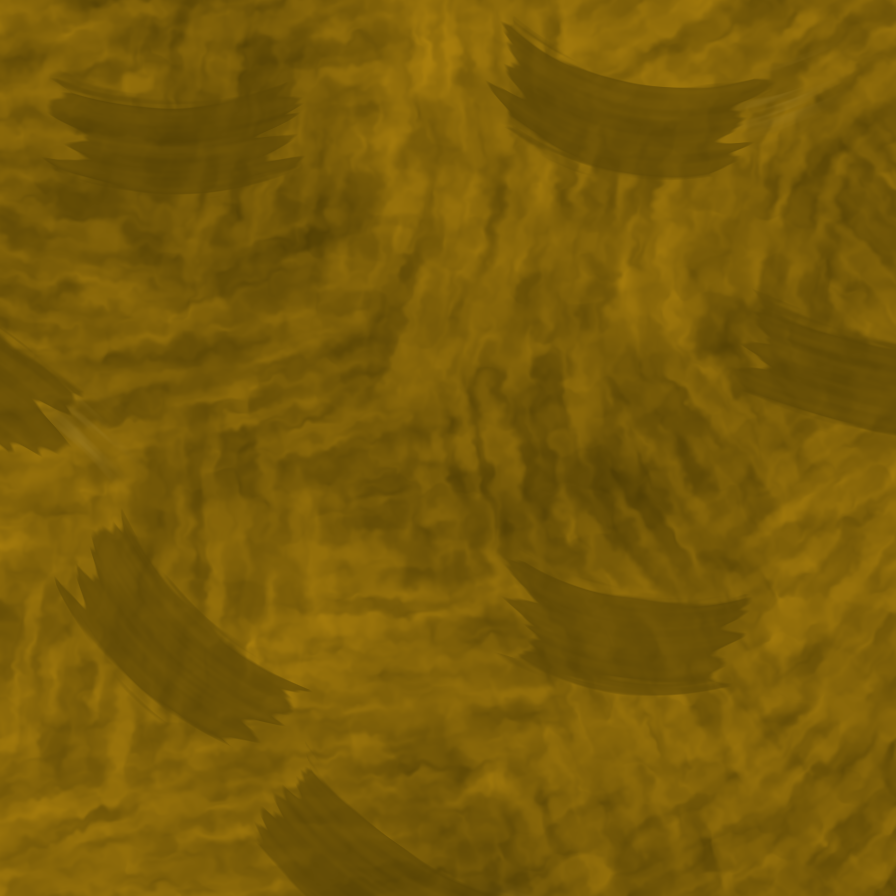
Give the GLSL for this texture, as a three.js fragment shader.

```glsl
// Ochre paint ground: soft cellular dabs and patches of dry brushing, each patch
// with its own direction, under a loose brick layout of curved dark strokes
// whose ends and sides break up into single bristles.
varying vec2 vUv;

float hash(vec2 p) {
  vec3 q = fract(vec3(p.xyx) * 0.1031);
  q += dot(q, q.yzx + 33.33);
  return fract((q.x + q.y) * q.z);
}

vec2 hash2(vec2 p) {
  return vec2(hash(p + 17.3), hash(p + 71.9));
}

mat2 rotation(float angle) {
  float c = cos(angle), s = sin(angle);
  return mat2(c, -s, s, c);
}

float valueNoise(vec2 p) {
  vec2 cell = floor(p), f = fract(p);
  f = f * f * (3.0 - 2.0 * f);
  return mix(mix(hash(cell), hash(cell + vec2(1, 0)), f.x),
             mix(hash(cell + vec2(0, 1)), hash(cell + vec2(1, 1)), f.x), f.y);
}

// Cellular noise with soft borders: nearly flat dabs of random tone, about zero
float dabs(vec2 p) {
  vec2 cell = floor(p);
  float sum = 0.0, total = 0.0001;
  for (int j = -1; j <= 1; j++) {
    for (int i = -1; i <= 1; i++) {
      vec2 id = cell + vec2(i, j);
      vec2 d = id + hash2(id) - p;
      float w = exp(-9.0 * dot(d, d));
      sum += w * (hash(id + 5.1) - 0.5);
      total += w;
    }
  }
  return sum / total;
}

// Dry brushing: every cell of a coarse grid streaks the paint its own way
float brushing(vec2 p) {
  vec2 cell = floor(p * 4.5);
  float sum = 0.0, power = 0.0001;
  for (int j = -1; j <= 1; j++) {
    for (int i = -1; i <= 1; i++) {
      vec2 id = cell + vec2(i, j);
      vec2 d = id + hash2(id + 3.0) - p * 4.5;
      float w = exp(-4.0 * dot(d, d));
      // Left side mostly level or upright, right side mostly slanted
      float angle = 1.571 * floor(hash(id + 9.0) * 1.6) + 0.5 * (hash(id + 2.0) - 0.5);
      angle += 0.85 * smoothstep(0.55, 0.8, id.x / 4.5) * sign(hash(id + 6.0) - 0.45);
      vec2 q = rotation(angle) * p + hash2(id) * 7.0;
      q.y += 0.006 * sin(q.x * 13.0);
      float streak = 0.65 * smoothstep(0.2, 0.8, valueNoise(q * vec2(13.0, 62.0)))
                   + 0.35 * valueNoise(q * vec2(25.0, 135.0));
      sum += w * (streak - 0.5);
      power += w * w;
    }
  }
  return sum / sqrt(power);
}

// One curved stroke: x is its cover, y its bristle tone, z the pale scuff past its end
vec3 brushStroke(vec2 p, vec2 id) {
  float size = hash(id + 4.0);
  float halfLength = mix(0.1, 0.16, size);
  vec2 q = rotation(mix(-0.8, 0.05, hash(id + 8.0))) * p;
  q.y -= mix(-0.4, 2.2, size) * q.x * q.x;
  float bristle = 0.7 * valueNoise(vec2(q.x * 9.0, q.y * 130.0) + id * 31.0)
                + 0.3 * valueNoise(vec2(q.x * 22.0, q.y * 260.0) + id * 53.0);
  float ragged = 0.045 * (valueNoise(vec2(q.y * 75.0, id.x * 9.0 + id.y)) - 0.5);
  float inside = min(halfLength - abs(q.x) + ragged, 1.2 * (0.067 - abs(q.y)));
  float density = smoothstep(-0.012, 0.05, inside);
  float cover = smoothstep(-0.12, 0.2, density * 1.35 - bristle - 0.12);
  vec2 past = (q - vec2(halfLength + 0.025, 0.02)) / vec2(0.04, 0.035);
  float scuff = exp(-dot(past, past)) * smoothstep(0.4, 0.75, bristle) * step(0.45, hash(id + 1.0));
  return vec3(cover * smoothstep(-0.02, 0.0, inside), bristle, scuff);
}

void main() {
  // Ground: ragged outlines come from a fine warp of the plane
  vec2 p = vUv + 0.012 * (vec2(valueNoise(vUv * 55.0), valueNoise(vUv * 55.0 + 40.0)) - 0.5);
  p += 0.005 * (vec2(valueNoise(vUv * 140.0), valueNoise(vUv * 140.0 + 90.0)) - 0.5);
  float tone = 0.52 + 0.45 * (valueNoise(p * 4.0 + 11.0) - 0.5);
  tone += 0.26 * dabs(p * vec2(13.0, 17.0)) + 0.22 * dabs(p * vec2(34.0, 42.0));
  tone += 0.16 * (valueNoise(p * 85.0) - 0.5);
  tone += 0.5 * brushing(p);

  // Dark strokes in brick order, leaving the middle and the far corners bare
  float scuffs = 0.0;
  for (int row = 0; row < 4; row++) {
    for (int col = 0; col < 3; col++) {
      vec2 id = vec2(col, row);
      vec2 centre = vec2(0.2 + 0.47 * id.x - 0.23 * mod(id.y, 2.0), 0.84 - 0.27 * id.y);
      float reach = distance(centre, vec2(0.5));
      if (reach < 0.15 || reach > 0.6) continue;
      centre += 0.07 * (hash2(id + 21.0) - 0.5);
      vec3 stroke = brushStroke(vUv - centre, id);
      float paint = 0.02 + 0.22 * tone - 0.22 * (stroke.y - 0.5);
      tone = mix(tone, paint, 0.85 * stroke.x);
      scuffs += stroke.z * (1.0 - stroke.x);
    }
  }

  vec3 ochre = mix(vec3(0.36, 0.275, 0.018), vec3(0.62, 0.465, 0.045), clamp(tone, -0.12, 1.15));
  gl_FragColor = vec4(mix(ochre, vec3(0.62, 0.5, 0.16), 0.45 * min(scuffs, 1.0)), 1.0);
}
```
